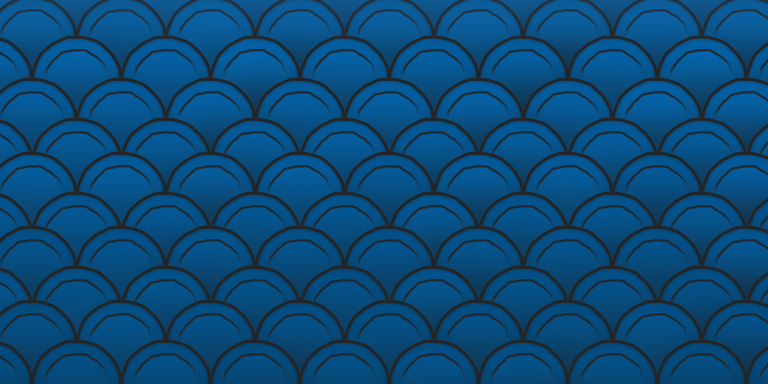
Write a Shadertoy shader that draws this pattern.

```glsl
// Layout, in units of canvas height
const float PITCH = 0.2326;
const float PAIR_STEP = 0.1927;
const float ROW_OFFSET = 0.104;
const float FIRST_TOP = 0.112;
const float TOP_STRETCH = 0.021;
const float ORIGIN_X = 0.781;
const int ROWS = 12;

// Scale shape
const float RADIUS = 0.5 * PITCH;
const float RING_WIDTH = 0.034;
const float OUTER_HALF_LINE = 0.0040;
const float INNER_HALF_LINE = 0.0030;
const float WOBBLE = 0.0011;
const float SOFTNESS = 0.0018;

// Colours
const vec3 LINE_COLOR = vec3(0.14, 0.14, 0.14);
const vec3 BRIGHT_HIGH = vec3(0.015, 0.385, 0.655);
const vec3 BRIGHT_LOW = vec3(0.012, 0.315, 0.530);
const vec3 DEEP_COLOR = vec3(0.075, 0.195, 0.285);

float hash(vec2 p) {
    return fract(sin(dot(p, vec2(127.1, 311.7))) * 4375.85);
}

// Hand-drawn irregularity along an arc
float wobble(float angle, float seed) {
    return sin(angle * 9.0 + seed) + 0.6 * sin(angle * 17.0 + 2.0 * seed + 1.3);
}

// Broad uneven shadow, heavier toward the right
float shadowAmount(vec2 uv) {
    float waves = sin(uv.x * 9.5 + 2.0 * sin(uv.y * 4.0) + 1.0)
                + 0.6 * sin(uv.x * 17.0 - uv.y * 7.0 + 2.0);
    return clamp(0.62 + 0.11 * uv.x + 0.10 * waves, 0.0, 1.0);
}

float rowTop(float row) {
    return FIRST_TOP + floor(row * 0.5) * PAIR_STEP
         + mod(row, 2.0) * ROW_OFFSET + step(8.0, row) * TOP_STRETCH;
}

float strokeMask(float dist, float halfWidth, float blur) {
    return 1.0 - smoothstep(halfWidth - blur, halfWidth + blur, abs(dist));
}

// Paints one row of scales over the rows behind it
vec3 paintRow(vec3 behind, vec2 uv, float row, float blur) {
    float top = rowTop(row);
    float column = (uv.x - ORIGIN_X) / PITCH + 0.5 * mod(row + 1.0, 2.0) + 0.5;
    vec2 p = vec2((fract(column) - 0.5) * PITCH, uv.y - top + RADIUS);
    float variation = hash(vec2(floor(column), row));
    float angle = atan(p.x, p.y);
    float dist = length(p) - RADIUS;
    float outer = dist + 0.6 * WOBBLE * wobble(angle, 0.4) * cos(0.5 * angle);
    float inner = dist + RING_WIDTH + WOBBLE * wobble(angle, 2.1 + 0.6 * variation);

    // Body fading into shadow beneath the crown
    vec3 bright = mix(BRIGHT_LOW, BRIGHT_HIGH, smoothstep(0.05, 0.95, uv.y));
    bright *= 0.97 + 0.06 * variation;
    float depth = smoothstep(0.035, 0.20, top - uv.y);
    vec3 color = mix(bright, DEEP_COLOR, depth * shadowAmount(uv));

    // Rim shading and a slightly duller ring
    float ring = smoothstep(-blur, blur, inner);
    color *= 1.0 - 0.05 * ring;
    color *= 1.0 - 0.20 * smoothstep(-0.014, 0.0, outer);

    // Inner arc, thinning and fading toward its right end
    float fade = smoothstep(-1.45, -1.05, angle) * (1.0 - smoothstep(0.75, 1.40, angle));
    float halfLine = INNER_HALF_LINE * (1.0 - 0.3 * smoothstep(0.4, 1.1, angle));
    color = mix(color, LINE_COLOR, 0.9 * fade * strokeMask(inner, halfLine, blur));

    // Outline
    color = mix(color, LINE_COLOR, strokeMask(outer, OUTER_HALF_LINE, blur));
    float coverage = 1.0 - smoothstep(-blur, blur, outer - OUTER_HALF_LINE);
    return mix(behind, color, coverage);
}

void mainImage(out vec4 fragColor, in vec2 fragCoord) {
    vec2 uv = fragCoord / iResolution.y;
    float blur = max(SOFTNESS, 0.7 / iResolution.y);
    vec3 color = DEEP_COLOR;
    for (int i = ROWS - 1; i >= 0; i--) {
        color = paintRow(color, uv, float(i), blur);
    }
    // Faint haze along the top edge
    color = mix(color, vec3(0.16, 0.36, 0.55), 0.22 * smoothstep(0.85, 1.0, uv.y));
    fragColor = vec4(color, 1.0);
}
```
